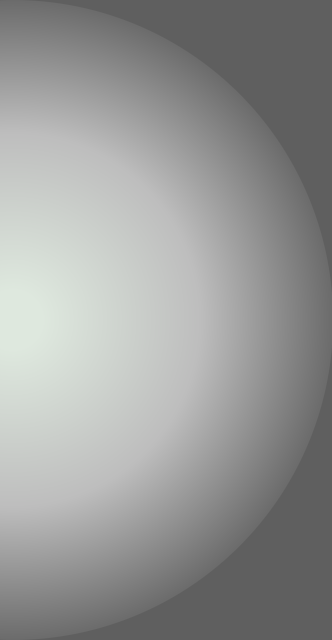
Reproduce this background procedurally as a Shadertoy shader.

```glsl
const vec2 DISC_CENTER = vec2(0.0205, 0.5);   // in canvas heights
const float DISC_RADIUS = 0.5;
const float CORE_STOP = 0.09;                 // gradient stops, as shares of the radius
const float MIDDLE_STOP = 0.585;
const vec3 CORE_COLOR = vec3(0.871, 0.910, 0.871);
const vec3 MIDDLE_COLOR = vec3(0.742);
const vec3 RIM_COLOR = vec3(0.420);
const vec3 BACKDROP_COLOR = vec3(0.373);

// Position of x between two stops, clamped to 0..1
float ramp(float start, float end, float x) {
    return clamp((x - start) / (end - start), 0.0, 1.0);
}

// Flat core, pale inner glow, then a darker falloff to the rim
vec3 discColor(float radius) {
    vec3 innerGlow = mix(CORE_COLOR, MIDDLE_COLOR, ramp(CORE_STOP, MIDDLE_STOP, radius));
    return mix(innerGlow, RIM_COLOR, ramp(MIDDLE_STOP, 1.0, radius));
}

void mainImage(out vec4 fragColor, in vec2 fragCoord) {
    vec2 position = fragCoord / iResolution.y;
    float centerDistance = length(position - DISC_CENTER);

    // Antialiased disc edge
    float edgeWidth = 1.0 / iResolution.y;
    float coverage = clamp(0.5 + (DISC_RADIUS - centerDistance) / edgeWidth, 0.0, 1.0);

    vec3 color = mix(BACKDROP_COLOR, discColor(centerDistance / DISC_RADIUS), coverage);
    fragColor = vec4(color, 1.0);
}
```
